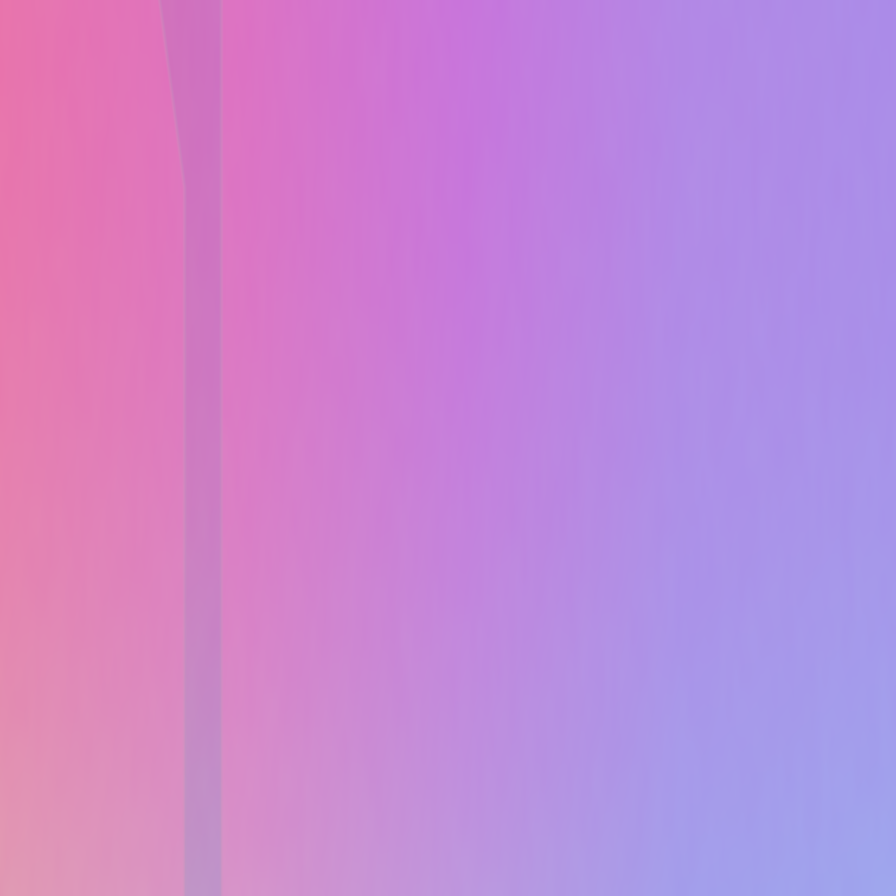
Reproduce this background procedurally as a WebGL 1 fragment shader.

```glsl
precision highp float;
// Soft pink to violet to blue gradient with a translucent vertical band and faint streaks.
uniform vec2 u_resolution;

float hash(vec2 p) {
  vec3 q = fract(vec3(p.xyx) * 0.1031);
  q += dot(q, q.yzx + 33.33);
  return fract((q.x + q.y) * q.z);
}

float valueNoise(vec2 p) {
  vec2 cell = floor(p), f = fract(p);
  f = f * f * (3.0 - 2.0 * f);
  return mix(mix(hash(cell), hash(cell + vec2(1.0, 0.0)), f.x),
             mix(hash(cell + vec2(0.0, 1.0)), hash(cell + 1.0), f.x), f.y);
}

// Horizontal colour ramp with stops near each quarter of the width
vec3 ramp(float x, vec3 a, vec3 b, vec3 c, vec3 d, vec3 e) {
  vec3 color = mix(a, b, clamp(x / 0.27, 0.0, 1.0));
  color = mix(color, c, clamp((x - 0.27) / 0.25, 0.0, 1.0));
  color = mix(color, d, clamp((x - 0.52) / 0.24, 0.0, 1.0));
  return mix(color, e, clamp((x - 0.76) / 0.24, 0.0, 1.0));
}

void main() {
  vec2 uv = gl_FragCoord.xy / u_resolution;
  float pixel = 1.0 / u_resolution.x;

  // Saturated upper ramp fading into a paler lower one
  vec3 upper = ramp(uv.x, vec3(0.91, 0.455, 0.675), vec3(0.865, 0.45, 0.765),
                    vec3(0.785, 0.46, 0.86), vec3(0.70, 0.535, 0.90),
                    vec3(0.67, 0.55, 0.91));
  vec3 lower = ramp(uv.x, vec3(0.88, 0.60, 0.70), vec3(0.84, 0.575, 0.79),
                    vec3(0.74, 0.59, 0.87), vec3(0.64, 0.62, 0.92),
                    vec3(0.62, 0.65, 0.93));
  vec3 color = mix(upper, lower, pow(1.0 - uv.y, 1.75));

  // Faint vertical streaks
  float streak = valueNoise(uv * vec2(75.0, 14.0)) + valueNoise(uv * vec2(140.0, 24.0)) - 1.0;
  color += vec3(0.002, 0.010, 0.002) * streak;

  // Translucent band whose left edge flares out near the top
  float left = uv.x - 0.206 + 0.133 * max(uv.y - 0.79, 0.0);
  float right = 0.247 - uv.x;
  float inside = min(left, right);
  float band = smoothstep(-pixel, pixel, inside);
  vec3 bandShift = mix(vec3(-0.095, 0.005, 0.008), vec3(-0.06, -0.005, 0.0),
                       smoothstep(0.0, 0.5, uv.y));
  color += bandShift * band;

  // Thin greyish rim along both sides of the band
  float rim = 1.0 - smoothstep(0.0005, 0.003, abs(inside));
  color = mix(color, vec3(0.76, 0.60, 0.74), 0.3 * rim);

  gl_FragColor = vec4(color, 1.0);
}
```
